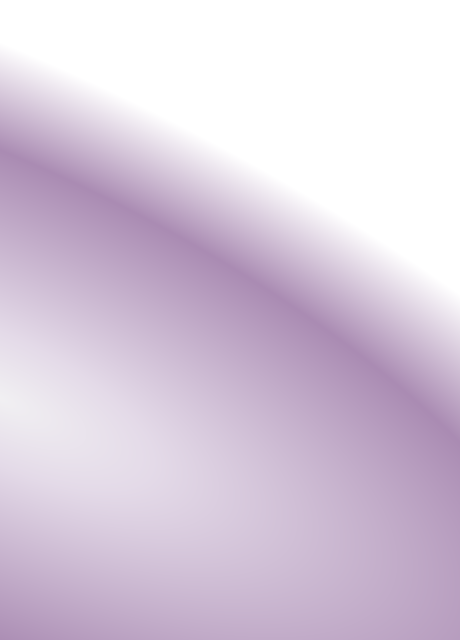
Write a Shadertoy shader that draws this background.

```glsl
// Soft mauve halo: a tilted elliptical glow that fades into white.

// Geometry, in units of the canvas height
const vec2 CENTER = vec2(0.0, 0.3776);
const vec2 RADII = vec2(0.9732, 0.3538); // semi-axes of the dark ridge
const float TILT = -0.4565;              // angle of the long axis, radians

// Gradient stops, as multiples of the ridge radius
const float INNER_STOP = 0.27;
const float RIDGE_STOP = 1.0;
const float OUTER_STOP = 1.435;

const vec3 CORE_COLOR = vec3(0.945, 0.940, 0.950);
const vec3 INNER_COLOR = vec3(0.893, 0.855, 0.910);
const vec3 RIDGE_COLOR = vec3(0.665, 0.545, 0.700);
const vec3 OUTER_COLOR = vec3(1.0);

// Elliptical distance: 0 at the center, 1 on the ridge
float ellipseRadius(vec2 p) {
    float c = cos(TILT), s = sin(TILT);
    vec2 local = vec2(c * p.x + s * p.y, c * p.y - s * p.x);
    return length(local / RADII);
}

// Linear ramp between two stops, clamped to 0..1
float ramp(float from, float to, float t) {
    return clamp((t - from) / (to - from), 0.0, 1.0);
}

vec3 haloColor(float t) {
    vec3 color = mix(CORE_COLOR, INNER_COLOR, ramp(0.0, INNER_STOP, t));
    color = mix(color, RIDGE_COLOR, ramp(INNER_STOP, RIDGE_STOP, t));
    return mix(color, OUTER_COLOR, ramp(RIDGE_STOP, OUTER_STOP, t));
}

void mainImage(out vec4 fragColor, in vec2 fragCoord) {
    vec2 p = fragCoord / iResolution.y - CENTER;
    fragColor = vec4(haloColor(ellipseRadius(p)), 1.0);
}
```
